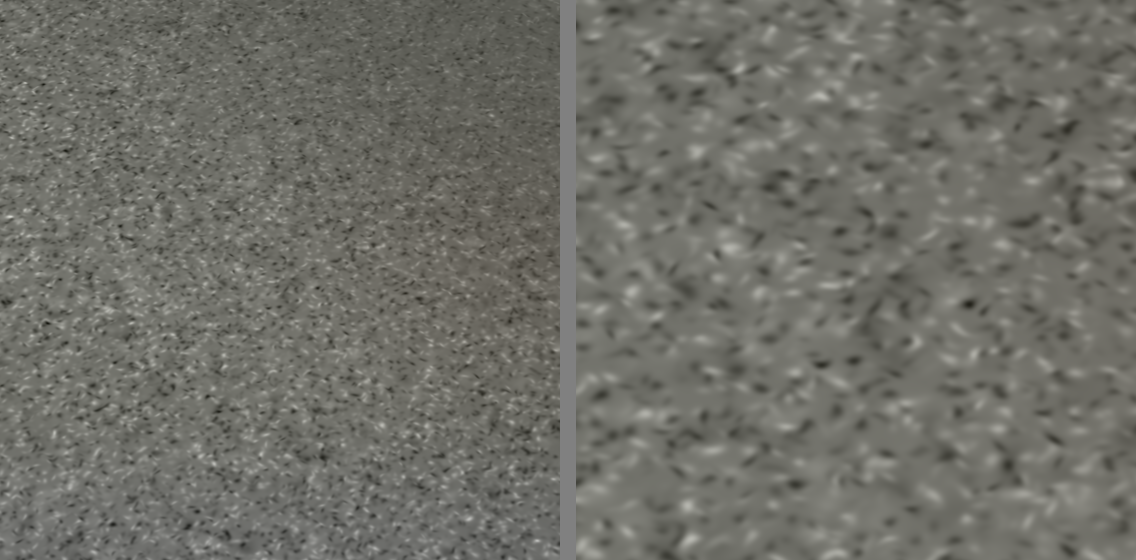
Left, the full canvas; right, a detail of the centre.
Give the GLSL for this texture, as a Shadertoy shader.

```glsl
vec3 hash3(vec2 cell) {
    vec3 q = fract(cell.xyx * vec3(0.1031, 0.1030, 0.0973));
    q += dot(q, q.yxz + 33.33);
    return fract((q.xxy + q.yzz) * q.zyx);
}

// Cellular speckle: one soft, tilted grain per cell, dark (-) or light (+)
float speckle(vec2 p, float seed) {
    vec2 home = floor(p);
    float sum = 0.0;
    for (int j = -1; j <= 1; j++) {
        for (int i = -1; i <= 1; i++) {
            vec2 cell = home + vec2(i, j);
            vec3 place = hash3(cell + seed);
            vec3 look = hash3(cell + seed + 57.0);
            float angle = 0.25 + (look.x - 0.5) * 2.4;
            float c = cos(angle), s = sin(angle);
            vec2 d = mat2(c, -s, s, c) * (p - cell - place.xy);
            d /= vec2(mix(0.34, 0.54, look.y), mix(0.25, 0.36, look.z));
            float tone = place.z * 2.0 - 1.0;
            sum += tone * abs(tone) * exp(-dot(d, d));
        }
    }
    return sum;
}

// Layered sines that bend grain outlines
vec2 wobble(vec2 p) {
    return sin(p.yx * 2.3 + 1.7 * sin(p * 1.3)) + 0.4 * sin(p.yx * 4.1 + p * 2.1);
}

void mainImage(out vec4 fragColor, in vec2 fragCoord) {
    vec2 uv = fragCoord / iResolution.xy;

    // Floor receding towards the top
    float recede = 3.6 / (3.6 - uv.y);
    vec2 ground = vec2((uv.x - 0.5) * recede, 3.6 * recede * 1.12) + 7.0;

    // Two layers of fine grains over broad, faint mottling
    vec2 p = ground * 70.0;
    p += 0.08 * wobble(p);
    float grains = speckle(p, 11.0) + speckle(p * 1.13 + 4.3, 83.0);
    float mottle = speckle(ground * 30.0 + 0.1 * wobble(p * 0.4), 151.0);

    // Uneven density, calmer towards the far right corner
    float clumps = 1.0 + 0.15 * sin(ground.x * 23.0 + 2.0 * sin(ground.y * 17.0))
                             * sin(ground.y * 29.0 + sin(ground.x * 13.0));
    float farCorner = smoothstep(0.75, 1.9, uv.x * 0.8 + uv.y * 1.1);
    float contrast = clumps * mix(1.08, 0.48, farCorner);
    float tone = (0.172 * grains + 0.095 * mottle) * contrast;

    // Broad light and slight colour casts
    vec3 color = vec3(0.436, 0.438, 0.410);
    color += 0.015 * (1.0 - smoothstep(0.1, 0.6, distance(uv, vec2(0.35, 0.5))));
    color -= 0.075 * farCorner;
    color -= 0.02 * smoothstep(0.6, 1.0, uv.x) * (1.0 - uv.y);
    color += vec3(-0.004, -0.003, 0.014) * (1.0 - smoothstep(0.0, 0.3, uv.y));
    vec2 warm = (uv - vec2(0.9, 0.53)) * vec2(3.0, 4.0);
    color += vec3(0.014, 0.0, -0.004) * exp(-dot(warm, warm));

    fragColor = vec4(clamp(color + tone, 0.0, 1.0), 1.0);
}
```
